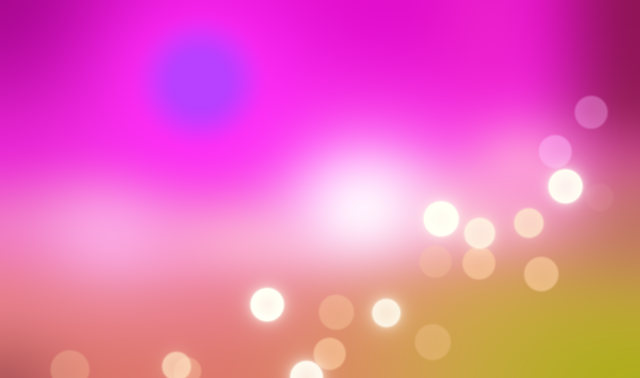
Write a Shadertoy shader that draws this background.

```glsl
// Colour wash: elliptical falloff of a tint around a centre
vec3 addGlow(vec3 base, vec2 p, vec2 centre, vec2 size, vec3 tint, float strength) {
    vec2 q = (p - centre) / size;
    return mix(base, tint, strength * exp(-dot(q, q)));
}

// Vertical blend from salmon through pink to magenta
vec3 verticalGradient(float y) {
    vec3 salmon = vec3(0.87, 0.47, 0.43);
    vec3 rose = vec3(0.91, 0.50, 0.54);
    vec3 pink = vec3(0.95, 0.48, 0.77);
    vec3 magenta = vec3(0.97, 0.17, 0.89);
    vec3 deepMagenta = vec3(0.88, 0.05, 0.79);
    vec3 col = mix(salmon, rose, smoothstep(0.0, 0.22, y));
    col = mix(col, pink, smoothstep(0.18, 0.42, y));
    col = mix(col, magenta, smoothstep(0.38, 0.64, y));
    return mix(col, deepMagenta, smoothstep(0.62, 1.0, y));
}

// Darker corners and the golden lower right
vec3 shadeEdges(vec3 col, vec2 p, float width) {
    vec3 plum = vec3(0.58, 0.02, 0.48);
    vec3 wine = vec3(0.55, 0.08, 0.32);
    vec3 clay = vec3(0.73, 0.41, 0.36);
    vec3 gold = vec3(0.87, 0.64, 0.38);
    vec3 olive = vec3(0.68, 0.68, 0.10);
    col = addGlow(col, p, vec2(0.0, 1.05), vec2(0.34, 0.36), plum, 0.75);
    col = addGlow(col, p, vec2(0.0, -0.05), vec2(0.17, 0.15), vec3(0.62, 0.28, 0.33), 0.7);
    float lowRight = smoothstep(0.5, 1.4, p.x) * (1.0 - smoothstep(0.12, 0.48, p.y));
    col = mix(col, gold, lowRight);
    float upRight = smoothstep(width - 0.36, width, p.x) * smoothstep(0.42, 0.75, p.y);
    col = mix(col, wine, 0.95 * upRight);
    col = addGlow(col, p, vec2(width, 0.42), vec2(0.22, 0.22), clay, 0.8);
    return addGlow(col, p, vec2(width, -0.02), vec2(0.52, 0.30), olive, 0.95);
}

// Large soft lights
vec3 addWashes(vec3 col, vec2 p) {
    vec3 blush = vec3(0.99, 0.73, 0.92);
    vec3 cream = vec3(0.99, 0.81, 0.80);
    col = addGlow(col, p, vec2(1.30, 0.93), vec2(0.16, 0.25), vec3(0.94, 0.15, 0.80), 0.7);
    col = addGlow(col, p, vec2(0.30, 0.39), vec2(0.19, 0.15), blush, 0.75);
    col = addGlow(col, p, vec2(0.68, 0.37), vec2(0.28, 0.11), cream, 0.7);
    col = addGlow(col, p, vec2(1.20, 0.44), vec2(0.24, 0.12), cream, 0.65);
    col = addGlow(col, p, vec2(1.39, 0.56), vec2(0.17, 0.13), vec3(1.0, 0.68, 0.85), 0.75);
    col = addGlow(col, p, vec2(0.94, 0.51), vec2(0.25, 0.17), vec3(1.0, 0.76, 0.99), 0.75);
    return addGlow(col, p, vec2(0.95, 0.45), vec2(0.16, 0.13), vec3(1.0), 0.9);
}

// Violet orb inside a magenta aura
vec3 addOrb(vec3 col, vec2 p, vec2 centre) {
    float d = length(p - centre);
    col = addGlow(col, p, centre, vec2(0.29), vec3(1.0, 0.18, 0.99), 1.0);
    return mix(col, vec3(0.72, 0.25, 1.0), 1.0 - smoothstep(0.06, 0.19, d));
}

// Bokeh disc: xy centre, z radius, w opacity
vec3 addDisc(vec3 col, vec2 p, vec4 disc, vec3 tint, float halo) {
    float d = length(p - disc.xy) - disc.z;
    float fill = 1.0 - smoothstep(-0.005, 0.004, d);
    float rim = 0.9 + 0.1 * smoothstep(-disc.z, 0.0, d);
    float spill = halo * exp(-max(d, 0.0) / 0.016);
    col = mix(col, tint, spill * (1.0 - fill));
    return mix(col, tint, fill * disc.w * rim);
}

void mainImage(out vec4 fragColor, in vec2 fragCoord) {
    vec2 p = fragCoord / iResolution.y;
    float width = iResolution.x / iResolution.y;

    vec3 col = verticalGradient(p.y);
    col = shadeEdges(col, p, width);
    col = addWashes(col, p);
    col = addOrb(col, p, vec2(0.529, 0.785));

    // Faint discs, peach below and pink above
    vec4 faint[11] = vec4[11](
        vec4(0.185, 0.022, 0.052, 0.30), vec4(0.496, 0.018, 0.037, 0.35),
        vec4(0.872, 0.064, 0.043, 0.60), vec4(0.890, 0.174, 0.047, 0.38),
        vec4(1.145, 0.095, 0.048, 0.30), vec4(1.152, 0.308, 0.043, 0.28),
        vec4(1.267, 0.304, 0.044, 0.60), vec4(1.432, 0.275, 0.046, 0.60),
        vec4(1.469, 0.599, 0.044, 0.50), vec4(1.564, 0.703, 0.044, 0.36),
        vec4(1.586, 0.478, 0.037, 0.10));
    for (int i = 0; i < 11; i++) {
        float lift = smoothstep(0.4, 0.6, faint[i].y);
        vec3 tint = mix(vec3(1.0, 0.82, 0.64), vec3(1.0, 0.72, 0.98), lift);
        col = addDisc(col, p, faint[i], tint, 0.0);
    }

    // Bright discs with a warm spill of light
    vec4 bright[8] = vec4[8](
        vec4(0.467, 0.031, 0.039, 0.72), vec4(0.811, 0.002, 0.045, 0.98),
        vec4(0.707, 0.194, 0.046, 1.04), vec4(1.022, 0.172, 0.039, 0.93),
        vec4(1.269, 0.383, 0.042, 0.88), vec4(1.399, 0.410, 0.040, 0.78),
        vec4(1.496, 0.507, 0.047, 1.00), vec4(1.167, 0.421, 0.048, 1.08));
    for (int i = 0; i < 8; i++) {
        float power = smoothstep(0.7, 1.0, bright[i].w);
        vec3 tint = mix(vec3(1.0, 0.91, 0.77), vec3(1.0, 0.99, 0.95), power);
        col = addDisc(col, p, bright[i], tint, 0.15 + 0.3 * power);
    }

    fragColor = vec4(clamp(col, 0.0, 1.0), 1.0);
}
```
